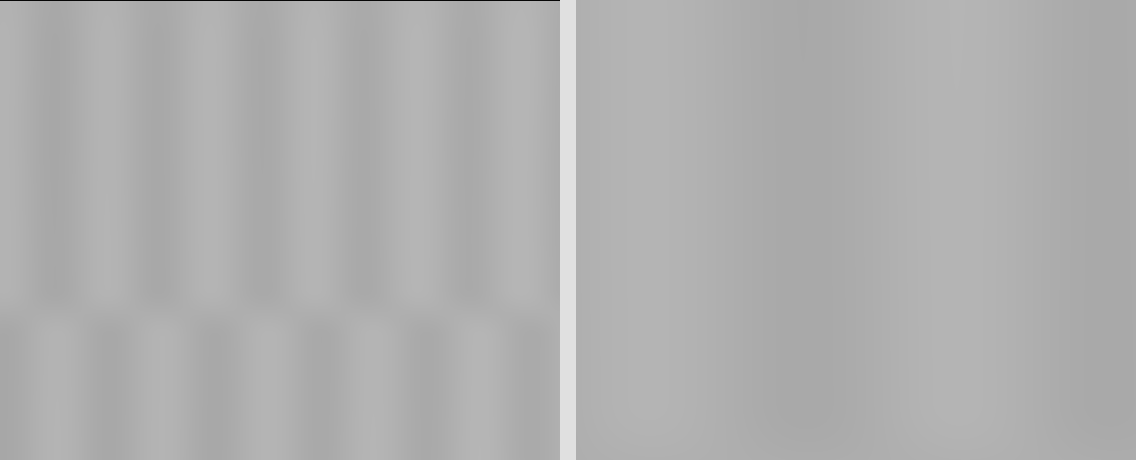
Left, the full canvas; right, a detail of the centre.
Reproduce this texture procedurally as a WebGL 1 fragment shader.

```glsl
precision highp float;

uniform vec2 u_resolution;

vec2 gradientAt(vec2 cell) {
  float angle = 6.2832 * fract(sin(dot(cell, vec2(127.1, 311.7))) * 4375.85);
  return vec2(cos(angle), sin(angle));
}

float gradientNoise(vec2 p) {
  vec2 cell = floor(p);
  vec2 f = fract(p);
  vec2 w = f * f * f * (f * (f * 6.0 - 15.0) + 10.0);
  float a = dot(gradientAt(cell), f);
  float b = dot(gradientAt(cell + vec2(1.0, 0.0)), f - vec2(1.0, 0.0));
  float c = dot(gradientAt(cell + vec2(0.0, 1.0)), f - vec2(0.0, 1.0));
  float d = dot(gradientAt(cell + 1.0), f - 1.0);
  return mix(mix(a, b, w.x), mix(c, d, w.x), w.y);
}

void main() {
  vec2 uv = gl_FragCoord.xy / u_resolution;

  // Two rows of soft stripes, half a period out of step
  float upperRow = smoothstep(0.265, 0.375, uv.y);
  float period = mix(0.1888, 0.1845, upperRow);
  float wobble = 0.004 * gradientNoise(uv * vec2(5.4, 2.0) + 3.0);
  float wave = cos(6.2832 * (uv.x - 0.0065 + wobble) / period);
  float stripe = wave * (2.0 * upperRow - 1.0);

  // Gentle drift in tone and contrast
  float contrast = 0.023 - 0.004 * smoothstep(0.9, 1.0, uv.y);
  float tone = 0.679 + 0.010 * uv.x + 0.003 * gradientNoise(uv * vec2(4.0, 2.5));
  float grey = tone + contrast * stripe;

  // Thin black rule along the top edge
  float pixel = 1.0 / u_resolution.y;
  float rule = clamp((uv.y - 0.9979) / pixel + 0.5, 0.0, 1.0);
  gl_FragColor = vec4(vec3(grey * (1.0 - rule)), 1.0);
}
```
